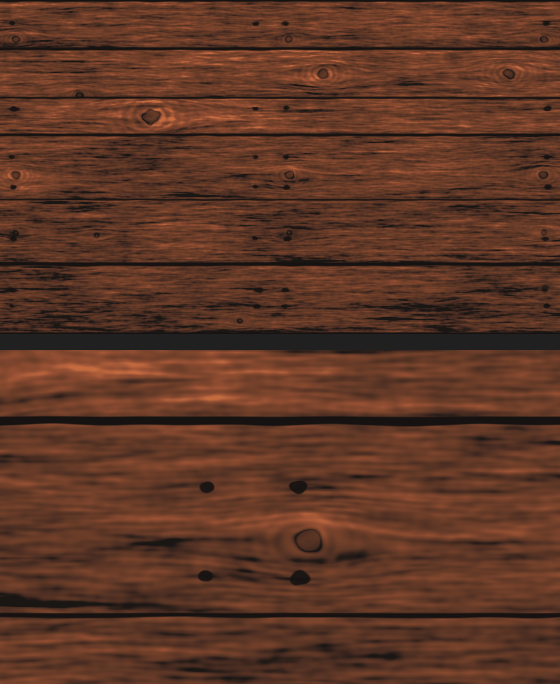
Top, the full canvas; bottom, a detail of the centre.
Write a Shadertoy shader that draws this texture.

```glsl
#define GRAIN_CONTRAST 1.0
#define BASE_TONE 0.42
#define NAIL_RADIUS 0.0075
#define CRACK_DEPTH 0.34
#define SEAM_WOBBLE 0.0022
#define KNOT_BEND 0.8
#define RING_STRENGTH 0.3

const int PLANKS = 6;
const int LONE_KNOTS = 6;

// Plank layout, from the bottom up, in canvas heights
const float EDGE[7] = float[7](0.001, 0.209, 0.402, 0.596, 0.707, 0.854, 0.998);
const float SEAM[7] = float[7](0.0040, 0.0055, 0.0022, 0.0042, 0.0030, 0.0045, 0.0035);
const float PLANK_TONE[6] = float[6](-0.09, -0.04, 0.0, 0.10, 0.08, 0.01);

// Nails sit on a grid of columns and rows
const float NAIL_X[4] = float[4](0.039, 0.769, 0.856, 1.635);
const float NAIL_Y[7] = float[7](0.083, 0.133, 0.286, 0.439, 0.528, 0.675, 0.930);

// Lone knots (x, y, radius), then a grid of knots beside the nails
const vec3 KNOT[6] = vec3[6](
    vec3(0.967, 0.779, 0.017), vec3(1.524, 0.779, 0.017), vec3(0.452, 0.650, 0.026),
    vec3(0.290, 0.295, 0.008), vec3(0.238, 0.714, 0.011), vec3(0.718, 0.040, 0.007));
const vec3 KNOT_X = vec3(0.048, 0.865, 1.628);
const vec3 KNOT_Y = vec3(0.303, 0.476, 0.882);
const vec3 KNOT_R = vec3(0.009, 0.014, 0.012);

// Wood colours from soot to bright orange
const vec3 WOOD[6] = vec3[6](
    vec3(0.10, 0.085, 0.08), vec3(0.28, 0.17, 0.13), vec3(0.38, 0.22, 0.15),
    vec3(0.47, 0.26, 0.17), vec3(0.58, 0.31, 0.20), vec3(0.77, 0.42, 0.25));

vec2 hash2(vec2 p) {
    p = vec2(dot(p, vec2(127.1, 311.7)), dot(p, vec2(269.5, 183.3)));
    return fract(sin(p) * 43758.5) * 2.0 - 1.0;
}

float gradientNoise(vec2 p) {
    vec2 i = floor(p), f = fract(p);
    vec2 u = f * f * f * (f * (f * 6.0 - 15.0) + 10.0);
    vec2 e = vec2(1.0, 0.0);
    float low = mix(dot(hash2(i), f), dot(hash2(i + e), f - e), u.x);
    float high = mix(dot(hash2(i + e.yx), f - e.yx), dot(hash2(i + 1.0), f - 1.0), u.x);
    return mix(low, high, u.y);
}

vec3 knotAt(int i) {
    if (i < LONE_KNOTS) return KNOT[i];
    int column = (i - LONE_KNOTS) % 3, row = (i - LONE_KNOTS) / 3;
    return vec3(KNOT_X[column], KNOT_Y[row], KNOT_R[row]);
}

vec3 woodColour(float tone) {
    vec3 colour = WOOD[0];
    for (int i = 1; i < 6; i++)
        colour = mix(colour, WOOD[i], clamp(tone * 5.0 - float(i - 1), 0.0, 1.0));
    return colour;
}

void mainImage(out vec4 fragColor, in vec2 fragCoord) {
    float px = 1.0 / iResolution.y;
    vec2 p = fragCoord * px;

    // Plank under this point
    int id = 0;
    for (int i = 1; i < PLANKS; i++) if (p.y > EDGE[i]) id = i;
    float seed = float(id) * 17.3;

    // Knots bend the grain and add rings and a dark core
    vec2 g = p + vec2(seed, 0.006 * gradientNoise(vec2(p.x * 5.0 + seed, p.y * 14.0)));
    float rings = 0.0, core = 0.0, rim = 0.0, glow = 0.0;
    for (int i = 0; i < LONE_KNOTS + 9; i++) {
        vec3 k = knotAt(i);
        if (k.y < EDGE[id] || k.y > EDGE[id + 1]) continue;
        vec2 d = p - k.xy;
        vec2 e = d * vec2(0.35, 0.8) / (k.z * 2.0);
        float near = exp(-dot(e, e));
        g.y -= d.y * KNOT_BEND * near;
        float rough = gradientNoise(p * 45.0 + float(i));
        float q = length(d * vec2(0.7, 1.0)) / k.z;
        rings += sin(q * 8.0 + rough * 3.0) * exp(-q * 0.6) * smoothstep(0.006, 0.022, k.z);
        glow += near * smoothstep(0.008, 0.016, k.z);
        float edge = length(d * vec2(0.95, 1.0)) + rough * k.z * 0.5 - k.z * 0.85;
        core = max(core, smoothstep(px, -px, edge));
        rim = max(rim, smoothstep(0.0025 + px, 0.0, abs(edge)));
    }

    // Grain in layers, from broad patches to fine fibres
    float patches = gradientNoise(vec2(g.x * 2.5, g.y * 9.0));
    float streaks = gradientNoise(g * vec2(3.5, 42.0) + 5.0);
    float fibres = gradientNoise(g * vec2(8.0, 100.0) + 11.0);
    float hairs = gradientNoise(g * vec2(26.0, 190.0) + 23.0);
    float pores = gradientNoise(p * vec2(75.0, 130.0) + seed);
    float grain = 0.36 * patches + 0.34 * streaks + 0.5 * fibres + 0.42 * hairs + 0.16 * pores;
    float tone = BASE_TONE + PLANK_TONE[id] + GRAIN_CONTRAST * grain;
    tone += RING_STRENGTH * rings + 0.13 * min(glow, 1.0);
    tone -= CRACK_DEPTH * smoothstep(0.27, 0.45, gradientNoise(g * vec2(3.0, 62.0) + 41.0));

    // Worn lip under the upper seam, shade above the lower one
    float wear = gradientNoise(vec2(p.x * 9.0, seed));
    tone += (0.16 + 0.3 * wear) * exp(-(EDGE[id + 1] - p.y) * 110.0);
    tone -= 0.16 * exp(-(p.y - EDGE[id]) * 75.0);
    tone = mix(tone, 0.2 + 0.3 * hairs, core * 0.8) - 0.22 * rim;

    // Nail holes with torn, stained fibres at each side
    float hole = 0.0;
    for (int i = 0; i < 28; i++) {
        vec2 cell = vec2(i % 4, i / 4);
        vec2 vary = hash2(cell + 3.0);
        vec2 d = p - vec2(NAIL_X[i % 4], NAIL_Y[i / 4]) - vary * vec2(0.006, 0.002);
        float ragged = 0.004 * gradientNoise(p * 90.0 + cell);
        float radius = NAIL_RADIUS * (1.0 + 0.2 * vary.x);
        float edge = length(d * vec2(0.75 + 0.15 * vary.y, 1.1)) + ragged - radius;
        hole = max(hole, smoothstep(px, -px, edge));
        tone -= 0.4 * exp(-abs(d.x) * 55.0 - abs(d.y + ragged) * 260.0);
    }

    // Dark gaps between planks
    float gap = 0.0;
    for (int i = 0; i <= PLANKS; i++) {
        float wobble = SEAM_WOBBLE * gradientNoise(vec2(p.x * 14.0, float(i) * 7.7));
        float edge = abs(p.y - EDGE[i] + wobble) - SEAM[i] - 0.6 * wobble;
        gap = max(gap, smoothstep(px, -px, edge));
    }

    vec3 colour = woodColour(tone);
    colour = mix(colour, WOOD[0] * 0.85, max(hole * 0.92, gap));
    fragColor = vec4(colour, 1.0);
}
```
